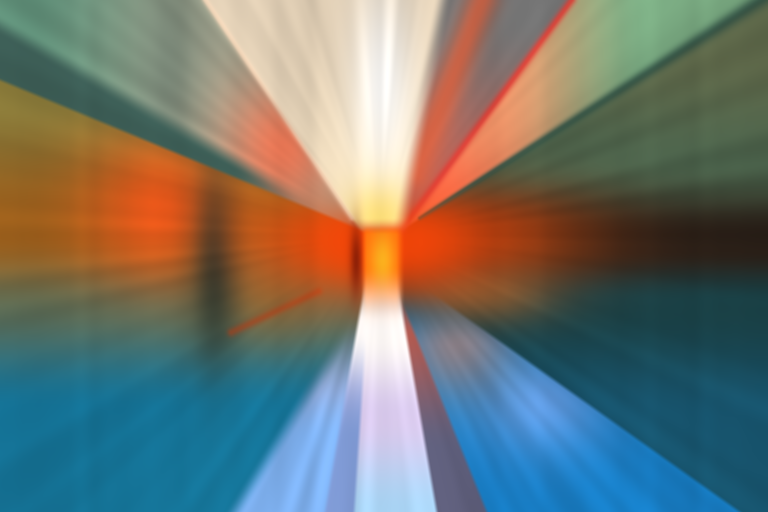
A WebGL 2 fragment shader for this background:

```glsl
#version 300 es
precision highp float;
uniform vec2 u_resolution;
out vec4 outColor;

#define VANISH vec2(.742, .541)
#define ASPECT 1.5
#define TOP .459
#define BOTTOM -.541
#define CRISP .005
#define SOFT .018
#define RAY_GRAIN .13
#define COLUMN_GRAIN .07
#define EMBER vec3(.96, .27, .03)
#define CREAM vec3(.87, .8, .7)
#define SKY vec3(.5, .7, .95)

vec2 s;      // position from the vanishing point
float drop;  // depth below the horizon

float hash(vec2 p) {
  return fract(sin(dot(p, vec2(127.1, 311.7))) * 43758.5453);
}

float noise(vec2 p) {
  vec2 i = floor(p), f = fract(p);
  f = f * f * (3. - 2. * f);
  return mix(mix(hash(i), hash(i + vec2(1, 0)), f.x),
             mix(hash(i + vec2(0, 1)), hash(i + vec2(1, 1)), f.x), f.y);
}

// Soft elliptical spot of colour
void spot(inout vec3 c, vec3 tint, float amount, vec2 center, vec2 radius) {
  vec2 d = (s - center) / radius;
  c = mix(c, tint, amount * exp(-dot(d, d)));
}

// Vertical gradient step
void fade(inout vec3 c, vec3 tint, float start, float end) {
  c = mix(c, tint, smoothstep(start, end, drop));
}

// Coverage to the left of the direction a -> b
float side(vec2 a, vec2 b, float blur) {
  vec2 e = normalize(b - a), d = s - a;
  return smoothstep(-blur, blur, e.x * d.y - e.y * d.x);
}

// Soft line segment
void stroke(inout vec3 c, vec3 tint, float amount, vec2 a, vec2 b, float width) {
  vec2 e = b - a, d = s - a;
  float r = length(d - e * clamp(dot(d, e) / dot(e, e), 0., 1.)) / width;
  c = mix(c, tint, amount * exp(-r * r));
}

vec3 leftWall() {
  vec3 c = vec3(.53, .47, .22);
  fade(c, vec3(.62, .38, .11), -.26, -.02);
  fade(c, vec3(.38, .43, .33), 0., .15);
  fade(c, vec3(.08, .45, .59), .12, .34);
  spot(c, vec3(.93, .34, .1), .95, vec2(-.43, .05), vec2(.14, .13));
  spot(c, vec3(.56, .4, .19), .8, vec2(-.22, -.1), vec2(.12, .1));
  spot(c, vec3(.13, .19, .17), .85, vec2(-.322, -.07), vec2(.045, .19));
  stroke(c, vec3(.68, .25, .1), .6, vec2(-.29, -.19), vec2(-.12, -.11), .008);
  return c;
}

vec3 rightWall() {
  vec3 c = vec3(.37, .41, .29);
  fade(c, vec3(.29, .38, .29), -.35, -.13);
  fade(c, vec3(.16, .12, .09), -.14, 0.);
  fade(c, vec3(.1, .25, .27), .03, .13);
  fade(c, vec3(.09, .33, .43), .14, .36);
  spot(c, vec3(.62, .25, .07), .75, vec2(.25, 0), vec2(.2, .09));
  spot(c, vec3(.55, .38, .2), .8, vec2(.2, -.11), vec2(.14, .06));
  return c;
}

// Panels above both walls
void upperPanels(inout vec3 c) {
  float right = step(0., s.x);
  vec3 panel = mix(vec3(.38, .57, .48), vec3(.62, .63, .55), smoothstep(-.7, -.3, s.x));
  spot(panel, vec3(.42, .48, .43), .65, vec2(-.41, .32), vec2(.06, .22));
  spot(panel, vec3(.95, .45, .31), .9, vec2(-.19, .17), vec2(.11, .13));
  float beam = side(vec2(-.2, .1), vec2(-.742, .41), SOFT);
  panel = mix(panel, vec3(.24, .37, .34), beam * (1. - smoothstep(-.3, -.1, s.x)));
  c = mix(c, panel, side(vec2(-.742, .303), vec2(-.06, .02), CRISP) * (1. - right));

  vec2 low = vec2(.078, .033), high = vec2(.758, .468);
  panel = mix(vec3(.92, .57, .4), vec3(.48, .67, .51), smoothstep(.2, .52, s.x));
  spot(panel, vec3(.96, .42, .28), 1., vec2(.12, .08), vec2(.12, .1));
  c = mix(c, panel, side(low, high, CRISP) * right);
  stroke(c, vec3(.19, .31, .26), .85, low, high, .003 + .016 * abs(s.x));

  low = vec2(.039, .006);
  high = vec2(.375, TOP);
  panel = mix(vec3(.72, .38, .33), vec3(.44), smoothstep(.08, .42, s.y));
  stroke(panel, vec3(.87, .38, .24), .8, vec2(.07, .12), vec2(.2, TOP), .03);
  c = mix(c, panel, side(low, high, CRISP) * right * smoothstep(0., .04, s.y));
  stroke(c, vec3(.85, .23, .2), .85, low, high, .008);
}

void ceiling(inout vec3 c) {
  vec2 high = vec2(-.342, TOP), low = vec2(-.055, .033);
  float mask = side(high, low, CRISP) * side(vec2(.045, .04), vec2(.123, TOP), SOFT);
  vec3 light = CREAM;
  spot(light, vec3(1, .92, .78), 1., vec2(0, .12), vec2(.13, .16));
  spot(light, vec3(1), .9, vec2(.005, .29), vec2(.06, .2));
  spot(light, vec3(1, .88, .48), 1., vec2(0, .03), vec2(.07));
  c = mix(c, light, mask * smoothstep(0., .035, s.y));
  stroke(c, vec3(.98, .84, .72), .6, high, low, .006);
}

void floorBands(inout vec3 c) {
  float right = step(0., s.x);
  vec3 band = vec3(.09, .49, .77);
  spot(band, vec3(.36, .6, .88), 1., vec2(.32, -.33), vec2(.13, .1));
  spot(band, vec3(.53, .49, .52), 1., vec2(.15, -.21), vec2(.12, .11));
  float plane = side(vec2(.703, BOTTOM), vec2(.088, -.104), CRISP) * right;
  c = mix(c, band, plane * smoothstep(.1, .22, drop));

  band = vec3(.62, .62, .74);
  fade(band, SKY, .2, .4);
  float wedge = side(vec2(-.049, -.166), vec2(-.283, BOTTOM), SOFT) * (1. - right);
  c = mix(c, band, wedge * smoothstep(.14, .32, drop));

  band = vec3(.72, .35, .3);
  fade(band, vec3(.36, .36, .47), .15, .42);
  float seam = side(vec2(.209, BOTTOM), vec2(.049, -.146), CRISP) * right;
  c = mix(c, band, seam * smoothstep(.1, .2, drop));

  // Reflected central path
  float path = side(vec2(.111, BOTTOM), vec2(.043, -.146), CRISP)
             * side(vec2(-.035, -.127), vec2(-.107, BOTTOM), CRISP);
  band = vec3(1, .98, .97);
  fade(band, vec3(.87, .81, .95), .2, .35);
  fade(band, vec3(.68, .85, .98), .36, .54);
  float outer = side(vec2(-.05, BOTTOM), vec2(-.025, -.16), CRISP);
  band = mix(band, vec3(.52, .63, .87), outer * smoothstep(.18, .4, drop));
  c = mix(c, band, path * smoothstep(.08, .17, drop));
}

void doorway(inout vec3 c) {
  spot(c, vec3(.45, .08, .02), .75, vec2(-.046, -.05), vec2(.012, .07));
  float mask = smoothstep(-.02, 0., drop) - smoothstep(.11, .19, drop);
  mask *= smoothstep(-.038, -.024, s.x) - smoothstep(.03, .05, s.x);
  vec3 fire = vec3(1, .42, .05);
  spot(fire, vec3(1, .7, .12), 1., vec2(.005, -.05), vec2(.025, .06));
  fade(fire, vec3(1, .89, .82), .06, .16);
  c = mix(c, fire, mask);
}

void main() {
  s = gl_FragCoord.xy / u_resolution * vec2(ASPECT, 1) - VANISH;
  drop = -s.y;
  vec3 c = mix(leftWall(), rightWall(), smoothstep(-.02, .02, s.x));
  spot(c, EMBER, .95, vec2(0, -.025), vec2(.21, .1));
  upperPanels(c);
  spot(c, EMBER, .75, vec2(0), vec2(.2, .065));
  floorBands(c);
  ceiling(c);
  doorway(c);

  // Radial and vertical motion streaks
  float reach = length(s);
  float rays = noise(s / max(reach, .001) * 22. + 40.) - .5;
  float columns = noise(vec2(s.x * 36. + 50., 3)) - .5;
  c *= 1. + RAY_GRAIN * rays * smoothstep(.08, .4, reach) + COLUMN_GRAIN * columns;
  outColor = vec4(clamp(c, 0., 1.), 1);
}
```
